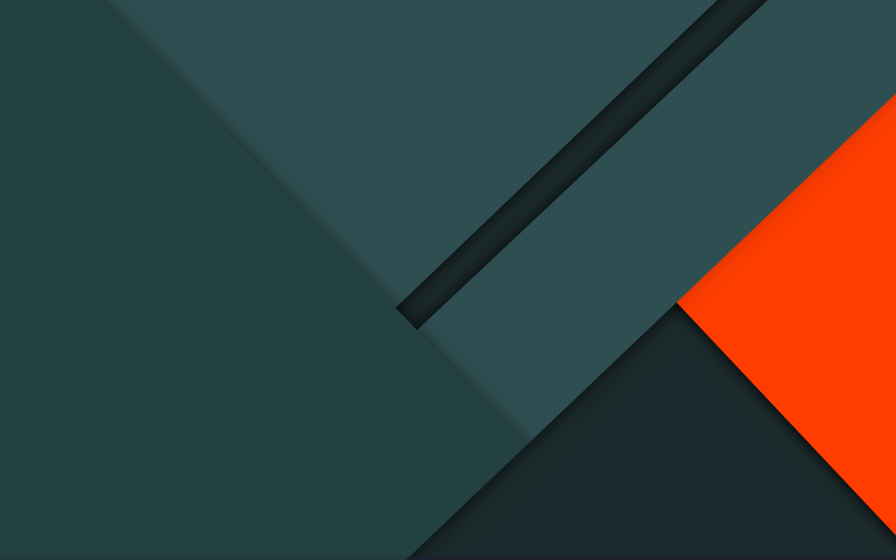
Reproduce this background procedurally as a Shadertoy shader.

```glsl
// Layered paper panels in slate teal, with a diagonal slot and an orange sheet.
// Each panel is a half plane given by two points; signed distances drive
// both the smooth edges and the soft shadows cast on the layers below.

const vec3 TEAL_DEEP  = vec3(0.137, 0.251, 0.263);
const vec3 TEAL_LIGHT = vec3(0.184, 0.306, 0.318);
const vec3 FLOOR_DARK = vec3(0.110, 0.167, 0.175);
const vec3 ORANGE     = vec3(1.000, 0.240, 0.000);
const vec3 RIM_COLOR  = vec3(0.110, 0.120, 0.170);

// Signed distance to the line a-b, positive on its left side
float lineSide(vec2 p, vec2 a, vec2 b) {
    vec2 dir = normalize(b - a);
    return dot(p - a, vec2(-dir.y, dir.x));
}

// Smooth coverage of the region where the distance is positive
float coverage(float dist, float pixel) {
    return smoothstep(-0.7 * pixel, 0.7 * pixel, dist);
}

// Brightness at a given distance outside a raised edge
float shadow(float dist, float strength, float reach) {
    float t = max(dist, 0.0) / reach;
    return 1.0 - strength * exp(-t - 0.5 * t * t);
}

void mainImage(out vec4 fragColor, in vec2 fragCoord) {
    float pixel = 1.0 / iResolution.y;
    vec2 p = fragCoord * pixel;

    // Panel edges
    float upper   = lineSide(p, vec2(0.725, 0.000), vec2(1.600, 0.8333));
    float left    = -lineSide(p, vec2(0.181, 1.000), vec2(0.940, 0.206));
    float slotTop = -lineSide(p, vec2(0.704, 0.448), vec2(1.281, 1.000));
    float slotLow = lineSide(p, vec2(0.742, 0.408), vec2(1.371, 1.000));
    float sheet   = lineSide(p, vec2(1.208, 0.460), vec2(1.600, 0.0437));

    // Floor and orange sheet below the rising diagonal
    vec3 ground = FLOOR_DARK * shadow(-sheet, 0.60, 0.016);
    ground *= shadow(-upper, 0.40, 0.024);
    vec3 orange = ORANGE * shadow(-upper, 0.10, 0.024);
    vec3 lower = mix(ground, orange, coverage(sheet, pixel));

    // Slot with shadows from both of its walls
    vec3 slot = FLOOR_DARK;
    slot *= shadow(slotTop, 0.45, 0.020) * shadow(slotLow, 0.45, 0.020);
    float slotMask = coverage(min(slotTop, slotLow), pixel);

    // Light panel, cut by the slot and shaded by the left panel
    vec3 panels = mix(TEAL_LIGHT, slot, slotMask);
    panels *= shadow(-left, mix(0.24, 0.40, slotMask), 0.020);
    panels = mix(panels, TEAL_DEEP, coverage(left, pixel));

    vec3 color = mix(lower, panels, coverage(upper, pixel));

    // Thin rim along the bottom
    float rim = coverage(0.007 - p.y, pixel);
    color = mix(color, RIM_COLOR, rim * mix(0.8, 0.25, coverage(upper, pixel)));

    fragColor = vec4(color, 1.0);
}
```
